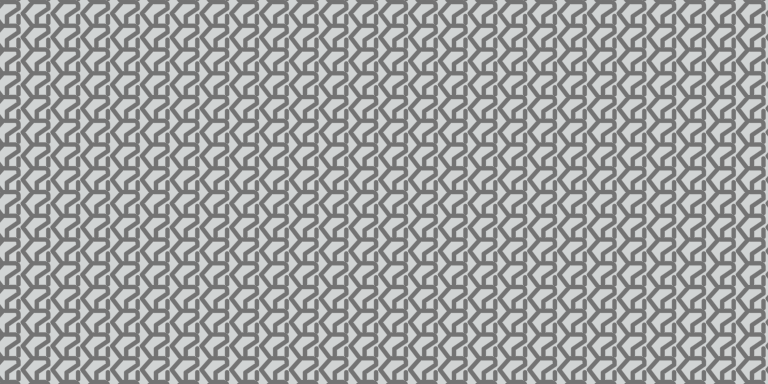
This pattern is drawn by a WebGL 2 fragment shader. Its source:

```glsl
#version 300 es
precision highp float;
// Lattice of interlocking angular strokes, dark grey on pale grey.
// Each tile holds a bent fork, a rounded hook and a short upright; the nearest
// stroke over the neighbouring tiles gives one distance, cut to a line.

#define UNITS_HIGH 384.0             // design units over the canvas height
#define TILE vec2(29.8, 23.75)       // size of one repeat
#define ANCHOR vec2(18.5, 382.0)     // top left of one repeat
#define LINE_WIDTH 4.4
#define HOOK_RADIUS 3.6
#define EDGE_SOFTNESS 0.8            // half width of the edge, in pixels
#define LINE_COLOR vec3(0.45, 0.45, 0.45)
#define GROUND_COLOR vec3(0.82, 0.83, 0.83)

uniform vec2 u_resolution;
out vec4 fragColor;

float segment(vec2 p, vec2 a, vec2 b) {
    vec2 pa = p - a, ba = b - a;
    return length(pa - ba * clamp(dot(pa, ba) / dot(ba, ba), 0.0, 1.0));
}

// Upper right quarter of a circle; its ends meet straight strokes
float cornerArc(vec2 p, vec2 center, float radius) {
    vec2 q = p - center;
    return min(q.x, q.y) > 0.0 ? abs(length(q) - radius) : 1e3;
}

// Distance to the centre lines of one repeat; y runs down from zero
float motif(vec2 p) {
    vec2 barStart = vec2(14.5, 0.0);
    vec2 forkBend = vec2(4.2, -11.5);
    vec2 arcCenter = vec2(TILE.x - HOOK_RADIUS, -HOOK_RADIUS);
    vec2 hookSide = vec2(TILE.x, -6.5);
    vec2 hookFoot = vec2(18.3, -14.3);

    // Fork: arm and leg
    float d = segment(p, barStart, forkBend);
    d = min(d, segment(p, forkBend, vec2(13.5, -TILE.y)));

    // Hook: bar, round corner, side, slant and foot
    d = min(d, segment(p, barStart, vec2(arcCenter.x, 0.0)));
    d = min(d, cornerArc(p, arcCenter, HOOK_RADIUS));
    d = min(d, segment(p, vec2(TILE.x, arcCenter.y), hookSide));
    d = min(d, segment(p, hookSide, hookFoot));
    d = min(d, segment(p, hookFoot, vec2(hookFoot.x, -TILE.y)));

    // Upright, clear of the slant above and just short of the hook below
    return min(d, segment(p, vec2(TILE.x, -14.0), vec2(TILE.x, -21.0)));
}

void main() {
    float unitsPerPixel = UNITS_HIGH / u_resolution.y;
    vec2 p = gl_FragCoord.xy * unitsPerPixel - ANCHOR;
    vec2 local = mod(p, TILE) - vec2(0.0, TILE.y);

    // Strokes cross tile borders, so include the neighbours
    float d = 1e3;
    for (int j = -1; j <= 1; j++) {
        for (int i = -1; i <= 1; i++) {
            d = min(d, motif(local - vec2(i, j) * TILE));
        }
    }

    float edge = EDGE_SOFTNESS * unitsPerPixel;
    float line = 1.0 - smoothstep(-edge, edge, d - 0.5 * LINE_WIDTH);
    fragColor = vec4(mix(GROUND_COLOR, LINE_COLOR, line), 1.0);
}
```
